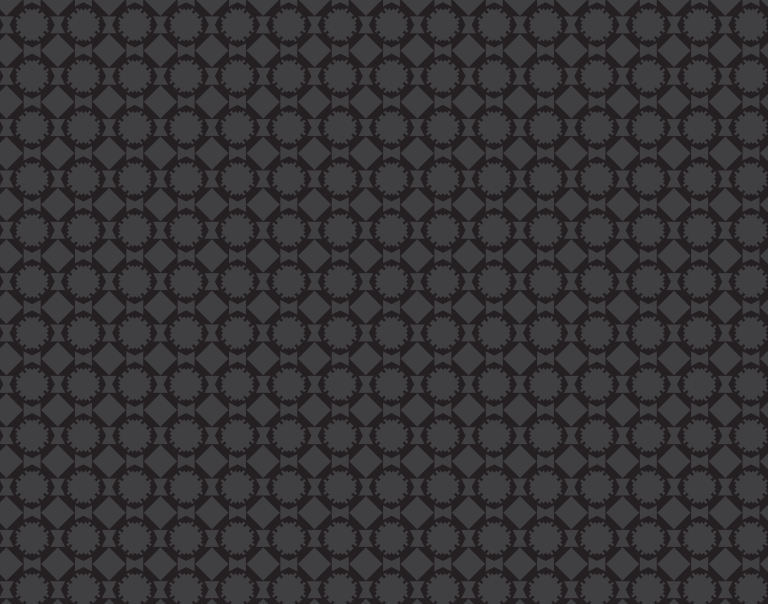
A Shadertoy shader for this pattern:

```glsl
// Charcoal geometric lattice of notched rosettes, diamonds and hourglasses.

// Rosette with square teeth, built on axes turned by 45 degrees.
float rosette(vec2 p) {
    vec2 q = abs(vec2(p.x + p.y, p.x - p.y));
    float reach = max(q.x, q.y);
    float side = min(q.x, q.y);
    float core = max(reach - 0.36, side - 0.28);
    float middleTooth = max(reach - 0.45, side - 0.07);
    float outerTooth = max(reach - 0.45, abs(side - 0.175) - 0.035);
    return min(core, min(middleTooth, outerTooth)) * 0.7071;
}

float diamond(vec2 p, float radius) {
    return (abs(p.x) + abs(p.y) - radius) * 0.7071;
}

// Flat-ended link with a narrow waist, standing along y.
float hourglass(vec2 p) {
    p = abs(p);
    float flank = (p.x - 0.06 - 0.5 * p.y) * 0.894;
    return max(flank, p.y - 0.165);
}

void mainImage(out vec4 fragColor, in vec2 fragCoord) {
    float pixel = 14.956 / iResolution.x;
    vec2 grid = fragCoord * pixel - vec2(0.625, 0.278);

    // Fold each cell into one quadrant around its rosette.
    vec2 p = abs(fract(grid + 0.5) - 0.5);

    // Rosettes at cell centres, diamonds at corners, links on the edges.
    float d = rosette(p);
    d = min(d, diamond(p - 0.5, 0.325));
    d = min(d, hourglass(p - vec2(0.5, 0.0)));
    d = min(d, hourglass(p.yx - vec2(0.5, 0.0)));

    float light = 1.0 - smoothstep(-0.7 * pixel, 0.7 * pixel, d);
    vec3 color = mix(vec3(0.14, 0.12, 0.13), vec3(0.25, 0.25, 0.26), light);
    fragColor = vec4(color, 1.0);
}
```
